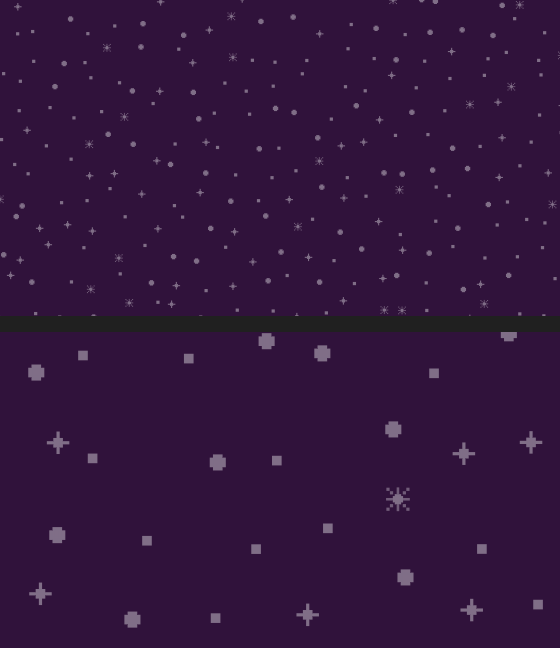
Top: the whole. Bottom: its middle third, enlarged.
Reproduce this pattern procedurally as a Shadertoy shader.

```glsl
// Night sky of small pixel-style squares, dots, crosses and flakes on dark plum.

vec3 hash32(vec2 p) {
    vec3 q = fract(vec3(p.xyx) * vec3(0.1031, 0.1030, 0.0973));
    q += dot(q, q.yxz + 33.33);
    return fract((q.xxy + q.yzz) * q.zyx);
}

// Exact coverage of a box by a square filter of width w.
float box(vec2 p, vec2 halfSize, float w) {
    vec2 c = min(p + 0.5 * w, halfSize) - max(p - 0.5 * w, -halfSize);
    c = clamp(c / w, 0.0, 1.0);
    return c.x * c.y;
}

// Two crossed bars, one upright and one flat.
float crossBars(vec2 p, vec2 halfSize, float w) {
    return max(box(p, halfSize, w), box(p, halfSize.yx, w));
}

float flake(vec2 p, float w) {
    vec2 q = abs(p);
    float rays = crossBars(p, vec2(3.7, 0.4), w);
    float corners = max(box(q - 2.0, vec2(0.5), w), box(q - 3.1, vec2(0.5), w));
    float core = crossBars(p, vec2(1.6, 1.0), w);
    return max(core, 0.8 * max(rays, corners));
}

// Picks one of the four shapes; p is in grain units.
float grain(vec2 p, float pick, float w) {
    if (pick < 0.44) return box(p, vec2(1.5), w);
    if (pick < 0.69) return crossBars(p, vec2(2.5, 1.5), w);
    if (pick < 0.91) return max(crossBars(p, vec2(3.5, 0.5), w), box(p, vec2(1.5), w));
    return flake(p, w);
}

void mainImage(out vec4 fragColor, in vec2 fragCoord) {
    const vec3 plum = vec3(0.19, 0.07, 0.23);
    const vec3 mauve = vec3(0.50, 0.43, 0.53);
    const float unit = 1.0 / 295.0;

    // Grid with rows shifted sideways by a random amount.
    vec2 g = fragCoord / iResolution.y / 0.09 + vec2(3.0, 7.3);
    g.x += hash32(vec2(floor(g.y), 91.0)).x;
    vec2 cell = floor(g);

    // One grain per cell, kept clear of the cell borders.
    vec3 rnd = hash32(cell + 17.0);
    vec2 p = (fract(g) - 0.5 - (rnd.xy - 0.5) * 0.68) * 0.09 / unit;
    float pixelWidth = 1.0 / (iResolution.y * unit);

    fragColor = vec4(mix(plum, mauve, grain(p, rnd.z, pixelWidth)), 1.0);
}
```
